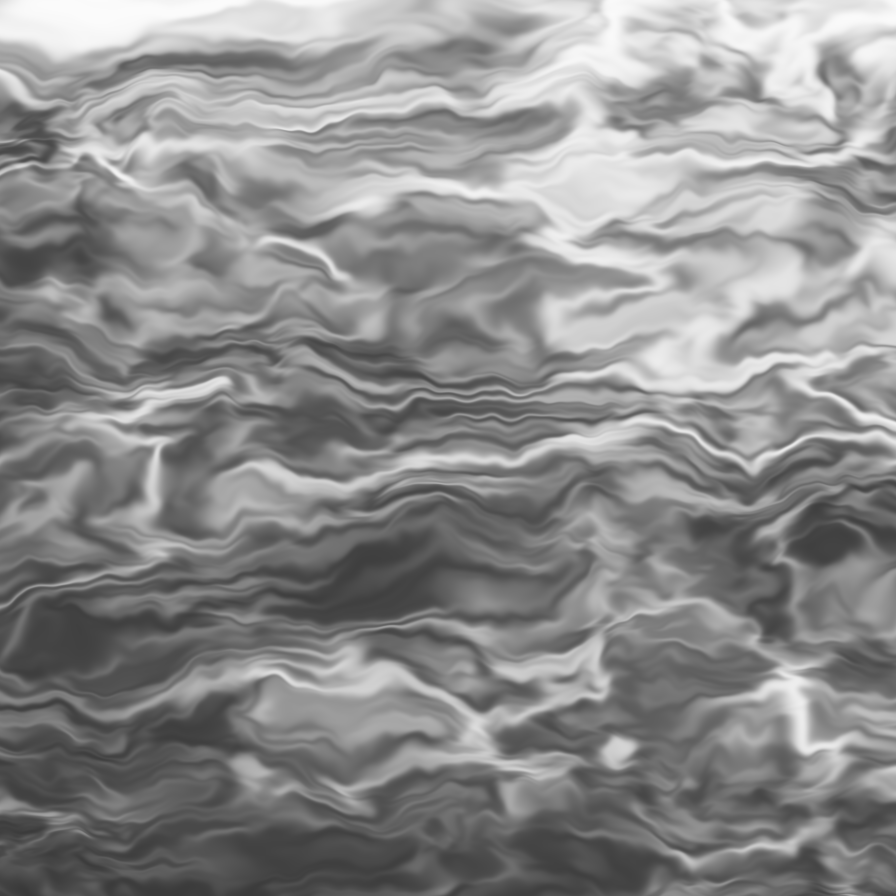
Give the GLSL for this texture, as a three.js fragment shader.

```glsl
// Grey liquid folds: wavy horizontal sheets with bright creases and fine flow lines.
varying vec2 vUv;

// Layered sines: each octave is turned, tightened and bent by its own cross wave.
float waves(vec2 p) {
  const mat2 turn = mat2(0.82, 0.57, -0.57, 0.82);
  float sum = 0.0;
  float amplitude = 0.35;
  for (int i = 0; i < 5; i++) {
    p = turn * p + vec2(1.7, 4.1);
    vec2 bend = 1.3 * sin(p.yx * vec2(0.73, 0.61) + float(i) * 2.3);
    sum += amplitude * (sin(p.x + bend.x) + sin(p.y + bend.y));
    p *= 1.7;
    amplitude *= 0.58;
  }
  return sum;
}

vec2 waves2(vec2 p) {
  return vec2(waves(p), waves(p.yx + vec2(31.4, 17.9)));
}

void main() {
  float height = vUv.y;
  float crest = smoothstep(0.88, 1.0, height);

  // Small round ripples bend the sheets, less so near the calm top.
  vec2 ripple = waves2(vUv * vec2(25.0, 20.0) + 3.7);
  vec2 bent = vUv + vec2(0.015, 0.02) * ripple * (1.0 - 0.65 * crest);

  // Stretch sideways, then fold the sheets over themselves.
  vec2 sheet = bent * vec2(9.0, 25.0) + vec2(12.3, 5.8);
  sheet += vec2(1.1, 0.8) * waves2(sheet * 0.55);

  float field = waves(sheet);
  float cloud = waves(sheet * 0.5 + vec2(43.0, 9.0));
  float patches = waves(sheet * 0.27 + vec2(7.0, 61.0));
  float grain = waves(sheet * vec2(1.5, 1.9) + vec2(23.0, 37.0));

  // Bright creases follow the zero line of the field, flow lines its contours.
  float crease = 1.0 / (1.0 + 38.0 * field * field);
  float creaseStrength = max(0.0, 0.7 + 0.6 * patches + 0.6 * (height - 0.5));
  float flowLines = sin(9.0 * field + 4.0 * cloud) * (0.75 - 0.3 * patches);
  float fineLines = sin(7.0 * grain + 5.0 * field);

  float light = 1.3 * (height - 0.5) + 1.2 * crest - 0.65;
  light += 0.95 * cloud + 2.1 * crease * creaseStrength;
  light += 0.7 * flowLines + 0.35 * fineLines + 0.45 * grain;
  light -= 0.5 * (1.0 - smoothstep(0.0, 0.15, vUv.x)) * (1.0 - crest);

  // Soft tone curve from dark grey to near white.
  float grey = 0.2 + 0.79 / (1.0 + exp(-1.1 * (light - 0.12)));
  gl_FragColor = vec4(vec3(grey), 1.0);
}
```
